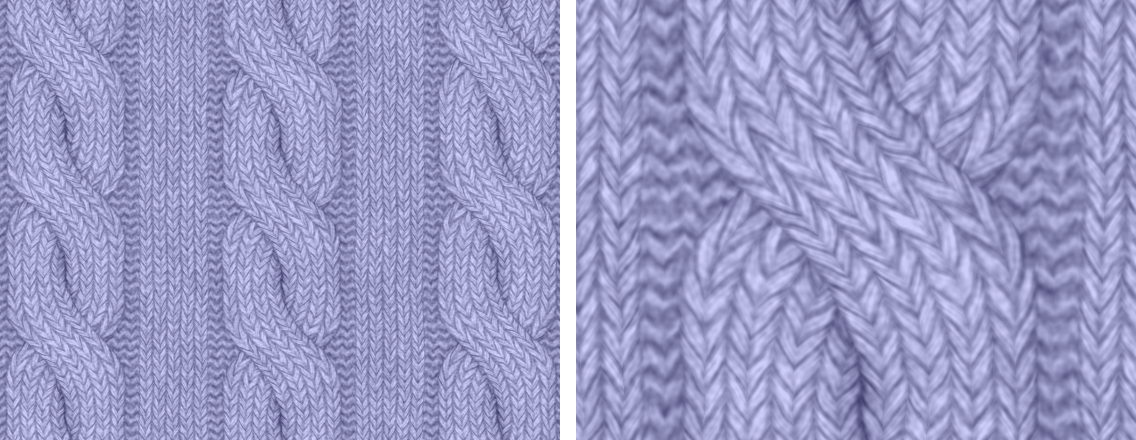
Left, the full canvas; right, a detail of the centre.
This texture is drawn by a Shadertoy shader. Its source:

```glsl
// Cable-knit wool: two-strand cables between purl channels and ribbed panels.
// Each cable is a pair of mirrored S-curves that swap sides at every crossing;
// V stitches follow the strands, and gradient noise adds fibres and wear.

const float PI = 3.14159265;
const float REPEAT_X = 0.491;       // cable to cable
const float REPEAT_Y = 0.322;       // crossing to crossing
const vec2  FIRST_CROSSING = vec2(0.149, 0.545);
const float SWING = 0.067;          // sideways travel of a strand
const float STRAND = 0.067;         // half width of a strand
const float RIB_START = 0.167;      // rib edge, from the cable axis
const float RIB_COLUMNS = 5.0;
const float ROW = 0.0215;           // height of one stitch
const vec3  SHADOW_WOOL = vec3(0.27, 0.265, 0.445);
const vec3  LIGHT_WOOL  = vec3(0.78, 0.78, 0.95);

float hash(vec2 p) {
    vec3 q = fract(p.xyx * vec3(0.1031, 0.1030, 0.0973));
    q += dot(q, q.yzx + 33.33);
    return fract((q.x + q.y) * q.z);
}

vec2 gradient(vec2 cell) {
    float angle = 2.0 * PI * hash(cell);
    return vec2(cos(angle), sin(angle));
}

// Gradient noise, about -0.7 to 0.7
float noise(vec2 p) {
    vec2 i = floor(p), f = p - i;
    vec2 u = f * f * f * (f * (f * 6.0 - 15.0) + 10.0);
    vec2 e = vec2(1.0, 0.0);
    float low  = mix(dot(gradient(i), f), dot(gradient(i + e.xy), f - e.xy), u.x);
    float high = mix(dot(gradient(i + e.yx), f - e.yx), dot(gradient(i + e.xx), f - e.xx), u.x);
    return mix(low, high, u.y);
}

// Tone of V stitches; one unit per column and per row
float knit(vec2 c) {
    float side = fract(c.x) - 0.5;
    float a = 2.0 * abs(side);
    float r = c.y - 1.05 * a;
    float leg = 1.0 - 0.85 * smoothstep(0.2, 0.5, abs(fract(r) - 0.5));
    float groove = 1.0 - 0.9 * smoothstep(0.65, 1.0, a);
    float middle = mix(0.5, 1.0, smoothstep(0.0, 0.3, a));
    float variation = hash(vec2(2.0 * floor(c.x) + step(0.0, side), floor(r)) + 70.0) - 0.5;
    float fibre = noise(vec2(c.x * 3.0, r * 4.0) + 31.0);
    return 0.44 + 0.42 * leg * groove * middle + 0.13 * variation + 0.25 * fibre;
}

// Tone of recessed purl bumps: stacked zigzag bars
float purl(vec2 c) {
    float r = c.y - 0.9 * abs(fract(c.x) - 0.5);
    float bar = 0.5 + 0.5 * cos(2.0 * PI * r);
    return 0.38 + 0.38 * bar + 0.25 * noise(vec2(c.x * 3.0, r * 3.0));
}

// Sideways position of the front strand; v runs down from -0.5 to 0.5
float sway(float v) {
    float s = sin(PI * v);
    return SWING * 1.304 * s / sqrt(s * s + 0.7);
}

// Tone of one strand: x from its axis, slope of the axis, half width
float strandTone(float x, float y, float slope, float halfWidth, float seed) {
    float u = x / halfWidth;
    float row = (y - 0.5 * slope * x) / ROW;
    float dome = sqrt(max(1.0 - u * u, 0.0));
    return knit(vec2(2.0 * u + seed, row)) + 0.20 * (dome - 0.72) - 0.02 * u;
}

void mainImage(out vec4 fragColor, in vec2 fragCoord) {
    vec2 p = fragCoord / iResolution.y;
    float soft = max(0.0025, 1.0 / iResolution.y);
    vec2 q = p + 0.006 * vec2(noise(p * 7.0), noise(p * 7.0 + 40.0))
               + 0.0035 * vec2(noise(p * 45.0), noise(p * 45.0 + 9.0));

    // Position within the repeat; every other cable sits slightly lower
    float across = (q.x - FIRST_CROSSING.x) / REPEAT_X;
    float cable = floor(across + 0.5);
    float x = (across - cable) * REPEAT_X;
    float drop = 0.021 * mod(cable, 2.0);
    float down = (FIRST_CROSSING.y - drop - q.y) / REPEAT_Y;
    float crossing = floor(down + 0.5);
    float v = down - crossing;

    // Purl ground and ribbed panel
    float tone = purl(vec2(x / 0.027, q.y / ROW));
    float ribX = fract(across) * REPEAT_X - RIB_START;
    float ribWidth = REPEAT_X - 2.0 * RIB_START;
    float column = ribX / ribWidth * RIB_COLUMNS + RIB_COLUMNS * floor(across);
    float rib = smoothstep(-soft, soft, abs(x) - RIB_START);
    tone = mix(tone, knit(vec2(column, q.y / ROW)) - 0.01, rib);

    // Strand axes, slope and the widening where they cross
    float axis = sway(v);
    float slope = (sway(v + 0.01) - sway(v - 0.01)) / (0.02 * REPEAT_Y);
    float c = cos(PI * v);
    float halfWidth = STRAND + 0.025 * c * c;
    float frontEdge = abs(x - axis) - halfWidth;
    float backEdge = abs(x + axis) - halfWidth;

    // Shade beside the front strand evens out where the strands swap layers
    float swap = smoothstep(0.30, 0.5, abs(v));
    float gap = exp(-abs(x) / 0.035) * smoothstep(0.10, 0.36, abs(v));
    float backShade = mix(0.18 + 0.38 * gap, 0.34, swap);
    float frontShade = mix(0.02, 0.34, swap) * exp(-abs(x) / 0.05);
    backShade *= mix(1.0, exp(-abs(x) / 0.05), swap);

    // Cable shades the ground, then back strand, then front strand
    float cableEdge = min(frontEdge, backEdge);
    tone -= 0.11 * exp(-max(cableEdge, 0.0) / 0.009) * (1.0 - rib);
    float parity = mod(crossing, 2.0);
    float seed = 10.0 * cable;
    float back = strandTone(x + axis, q.y, -slope, halfWidth, seed + 50.0 * (1.0 - parity));
    back -= backShade * exp(-max(frontEdge, 0.0) / 0.011);
    tone = mix(tone, back, 1.0 - smoothstep(-soft, soft, backEdge));
    float front = strandTone(x - axis, q.y, slope, halfWidth, seed + 50.0 * parity);
    front += 0.03 * c * c - frontShade * exp(min(frontEdge, 0.0) / 0.011);
    tone = mix(tone, front, 1.0 - smoothstep(-soft, soft, frontEdge));

    // Uneven dye and fine fuzz
    tone += 0.04 * noise(p * 9.0) + 0.11 * noise(p * 75.0) + 0.20 * noise(p * 170.0);
    fragColor = vec4(mix(SHADOW_WOOL, LIGHT_WOOL, clamp(tone, 0.0, 1.05)), 1.0);
}
```
